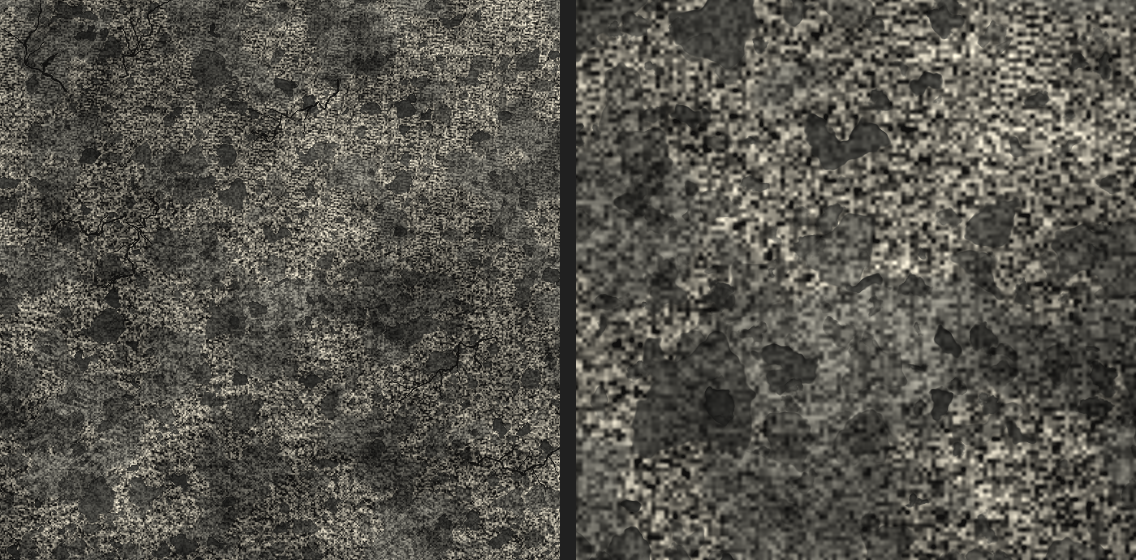
Left, the full canvas; right, a detail of the centre.
Give the GLSL for this texture, as a WebGL 2 fragment shader.

```glsl
#version 300 es
precision highp float;
// Weathered concrete: gritty warm grey ground with broad stains, scattered
// ragged pits with shaded rims, and thin branching cracks. Noise gives the
// ground and grit, jittered cells the pits, short random walks the cracks.

#define BASE_TONE 0.372
#define STAIN_AMOUNT 0.34
#define MOTTLE_AMOUNT 0.30
#define GRIT_SCALE 390.0
#define GRIT_AMOUNT 0.98
#define PIT_COVERAGE 0.50
#define PIT_DARKNESS 0.52
#define CRACK_COUNT 7
#define CRACK_STEPS 13
#define CRACK_STEP 0.018
#define CRACK_WIDTH 0.0011
#define GROUND_TINT vec3(1.045, 1.01, 0.915)

uniform vec2 u_resolution;
out vec4 fragColor;

float hash(vec2 p) {
    return fract(sin(dot(p, vec2(127.1, 311.7))) * 43758.5);
}

vec2 hash2(vec2 p) {
    return vec2(hash(p), hash(p + 41.3));
}

float noise(vec2 p) {
    vec2 i = floor(p), f = fract(p);
    f = f * f * (3.0 - 2.0 * f);
    return mix(mix(hash(i), hash(i + vec2(1, 0)), f.x),
               mix(hash(i + vec2(0, 1)), hash(i + vec2(1, 1)), f.x), f.y);
}

float fbm(vec2 p) {
    float sum = 0.0, amp = 0.533;
    for (int i = 0; i < 4; i++) {
        sum += amp * noise(p);
        p = mat2(1.6, 1.2, -1.2, 1.6) * p + 7.7;
        amp *= 0.5;
    }
    return sum;
}

vec2 warp(vec2 p) {
    return vec2(fbm(p), fbm(p + 53.1)) - 0.5;
}

// Ragged pits in jittered cells: x = fill, y = shaded rim
vec2 pits(vec2 uv, float scale, float seed, float soft) {
    vec2 q = uv * scale + seed + warp(uv * scale * 2.3 + seed) * 0.75;
    vec2 cell = floor(q), result = vec2(0);
    for (int y = -1; y <= 1; y++)
    for (int x = -1; x <= 1; x++) {
        vec2 id = cell + vec2(x, y);
        float cluster = noise(id * 0.37 + seed);
        if (hash(id + 3.7) > PIT_COVERAGE * (0.4 + 1.2 * cluster)) continue;
        vec2 offset = q - id - 0.2 - 0.6 * hash2(id);
        offset.y *= mix(0.8, 1.5, hash(id + 9.2));
        float size = mix(0.13, 0.43, pow(hash(id + 5.1), 1.5));
        float d = (length(offset) - size) / scale;
        float strength = mix(0.35, 1.0, hash(id + 12.4));
        float fill = 1.0 - smoothstep(-soft, soft, d);
        float rim = fill * smoothstep(-0.006, 0.0, d);
        float shade = 0.55 + 0.45 * offset.y / (length(offset) + 0.01);
        result = max(result, strength * vec2(fill, rim * shade));
    }
    return result;
}

float segment(vec2 p, vec2 a, vec2 b) {
    vec2 ab = b - a;
    return length(p - a - ab * clamp(dot(p - a, ab) / dot(ab, ab), 0.0, 1.0));
}

vec2 direction(float angle) {
    return vec2(cos(angle), sin(angle));
}

// Tapering random walks with side twigs
float cracks(vec2 uv, float soft) {
    vec2 p = uv + warp(uv * 38.0) * 0.022;
    float ink = 0.0;
    for (int i = 0; i < CRACK_COUNT; i++) {
        vec2 key = vec2(float(i) * 7.3 + 2.0, 1.0);
        vec2 pos = 0.08 + 0.84 * hash2(key);
        float heading = 6.283 * hash(key + 17.0);
        for (int j = 0; j < CRACK_STEPS; j++) {
            key.y += 1.0;
            float angle = heading + (hash(key) - 0.5) * 2.2;
            vec2 next = pos + CRACK_STEP * direction(angle);
            float width = CRACK_WIDTH * (1.0 - 0.7 * float(j) / float(CRACK_STEPS));
            float d = segment(p, pos, next) - width;
            if (hash(key + 23.0) > 0.7) {
                float side = hash(key + 31.0) > 0.5 ? 0.9 : -0.9;
                vec2 tip = pos + 2.6 * CRACK_STEP * direction(heading + side);
                d = min(d, segment(p, pos, tip) - 0.4 * width);
            }
            ink = max(ink, 1.0 - smoothstep(0.0, soft, d));
            pos = next;
        }
    }
    return ink;
}

void main() {
    float shortSide = min(u_resolution.x, u_resolution.y);
    vec2 uv = gl_FragCoord.xy / shortSide;
    float soft = max(0.0013, 0.8 / shortSide);

    // Ground: broad stains, mottling and faint horizontal streaks
    float tone = BASE_TONE + STAIN_AMOUNT * (fbm(uv * 4.5 + 3.0) - 0.5);
    tone += MOTTLE_AMOUNT * (fbm(uv * vec2(17.0, 22.0)) - 0.5);
    tone += 0.09 * (noise(uv * vec2(50.0, 210.0)) - 0.5);

    // Grit, flattened inside worn patches
    float grit = 0.68 * noise(uv * GRIT_SCALE) + 0.32 * noise(uv * GRIT_SCALE * vec2(0.45, 0.7) + 19.0) - 0.5;
    float worn = smoothstep(0.54, 0.62, fbm(uv * 13.0 + 31.0));

    // Pits at three sizes
    vec2 pit = pits(uv, 13.0, 4.0, soft) * 0.8;
    pit = max(pit, pits(uv, 23.0, 61.0, soft));
    pit = max(pit, pits(uv, 44.0, 87.0, soft) * 0.75);

    float flatness = max(pit.x * 0.72, worn * 0.4);
    tone *= 1.0 - 0.16 * worn;
    tone += GRIT_AMOUNT * grit * (1.0 - flatness) * (0.4 + 1.6 * tone);
    tone *= (1.0 - PIT_DARKNESS * pit.x) * (1.0 - 0.5 * pit.y);
    tone *= 1.0 - 0.78 * cracks(uv, soft);

    vec3 tint = mix(GROUND_TINT, vec3(1.0, 1.01, 0.96), flatness);
    fragColor = vec4(clamp(max(tone, 0.06) * tint, 0.0, 1.0), 1.0);
}
```
